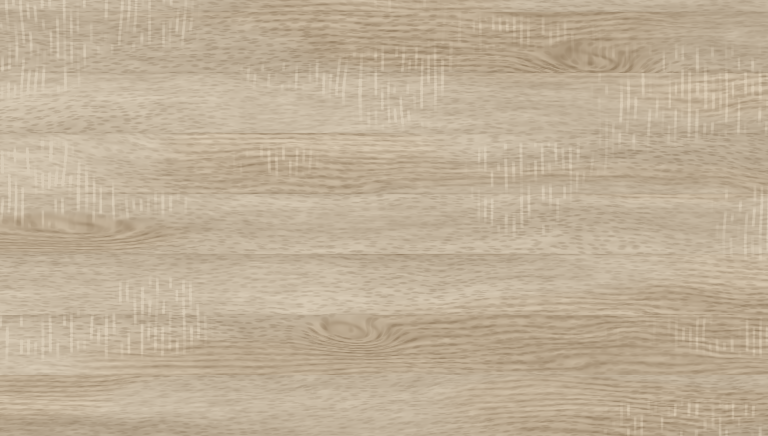
Write a Shadertoy shader that draws this texture.

```glsl
// Pale sawn oak boards lying horizontally, with rings, knots and saw marks.
// Rings are contours of a warped height field; cellular noise stretched along
// the grain cuts the pores, and broken upright ticks form the saw marks.

#define PLANKS 7.2
#define RING_FREQ 400.0
#define RING_DEPTH 0.62
#define FIBRE_DEPTH 0.75
#define PORE_DEPTH 0.42
#define TONE_DEPTH 1.35
#define SAW_FREQ 62.0
#define SAW_LIGHT 0.55
#define KNOTS 3
#define DARK_OAK vec3(0.67, 0.598, 0.50)
#define LIGHT_OAK vec3(0.80, 0.74, 0.65)

float hash(vec2 p) {
    vec3 q = fract(p.xyx * vec3(0.1031, 0.1030, 0.0973));
    q += dot(q, q.yzx + 33.33);
    return fract((q.x + q.y) * q.z);
}

float noise(vec2 p) {
    vec2 cell = floor(p), f = fract(p);
    f = f * f * (3.0 - 2.0 * f);
    vec2 e = vec2(0.0, 1.0);
    return mix(mix(hash(cell), hash(cell + e.yx), f.x),
               mix(hash(cell + e.xy), hash(cell + e.yy), f.x), f.y);
}

float layers(vec2 p) {
    float sum = 0.0, weight = 0.5;
    for (int i = 0; i < 4; i++) {
        sum += weight * noise(p);
        p = p * 2.03 + 17.7;
        weight *= 0.5;
    }
    return sum / 0.9375;
}

// Distance to the nearest scattered point
float cellular(vec2 p) {
    vec2 cell = floor(p);
    float nearest = 4.0;
    for (int y = -1; y <= 1; y++)
        for (int x = -1; x <= 1; x++) {
            vec2 c = cell + vec2(x, y);
            vec2 point = c + vec2(hash(c), hash(c + 71.3));
            nearest = min(nearest, length(p - point));
        }
    return nearest;
}

// Swelling of the grain around the knots of one plank
float knotSwell(vec2 p, float row, float aspect) {
    float swell = 0.0;
    for (int i = 0; i < KNOTS; i++) {
        float k = float(i);
        vec2 centre = fract(vec2(0.46, 0.225) + k * vec2(0.31, 0.62));
        float samePlank = step(abs(floor(centre.y * PLANKS) - row), 0.5);
        vec2 d = p - centre * vec2(aspect, 1.0);
        d.x += d.y * 0.8;
        d *= vec2(11.0 - 3.0 * k, 27.0);
        swell += samePlank * exp(-dot(d, d));
    }
    return swell;
}

// Broken, light, nearly upright ticks in scattered patches
float sawMarks(vec2 p) {
    float patches = smoothstep(0.56, 0.76, noise(p * vec2(3.6, 10.0) + 4.7));
    float x = p.x * SAW_FREQ + 0.7 * noise(p * vec2(14.0, 9.0));
    float tick = smoothstep(0.30, 0.08, abs(fract(x) - 0.5));
    float broken = smoothstep(0.35, 0.7, noise(vec2(floor(x) * 3.7, p.y * 34.0)));
    return patches * tick * broken;
}

void mainImage(out vec4 fragColor, in vec2 fragCoord) {
    vec2 p = fragCoord / iResolution.y;
    float aspect = iResolution.x / iResolution.y;

    // Planks, each with its own tone and grain slope
    float along = p.y * PLANKS;
    float row = floor(along);
    float edge = min(fract(along), 1.0 - fract(along)) / PLANKS;
    float character = hash(vec2(row, 5.3));
    vec2 q = p + vec2(row * 7.31, row * 3.17);

    // Grain height, bent by noise, sines and knots
    float swell = knotSwell(p, row, aspect);
    float bend = layers(q * vec2(1.7, 5.0)) - 0.5;
    float height = q.y + 0.09 * bend + 0.065 * swell;
    height += 0.003 * sin(q.x * 8.0 + row) + 0.0012 * sin(q.x * 23.0 + q.y * 60.0);

    // Broad bands and growth rings
    float bands = layers(vec2(q.x * 1.1, height * 17.0)) - 0.5;
    float ringZone = smoothstep(0.47, 0.72, noise(vec2(q.x * 1.4, height * 11.0) + 9.1));
    ringZone = max(ringZone, smoothstep(0.08, 0.45, swell));
    float phase = height * RING_FREQ + 3.0 * noise(vec2(q.x * 3.0, height * 40.0));
    float rings = pow(0.5 + 0.5 * sin(phase), 2.0);
    rings *= ringZone * (0.55 + 0.6 * noise(q * vec2(22.0, 90.0)));

    // Fine fibres and short dark pores
    float slope = (character - 0.5) * 0.14;
    vec2 grain = vec2(q.x, mix(q.y, height, 0.7) + slope * q.x);
    float fibres = noise(grain * vec2(24.0, 190.0)) - 0.5;
    fibres += 0.5 * (noise(grain * vec2(75.0, 290.0) + 31.0) - 0.5);
    float pores = smoothstep(0.42, 0.14, cellular(grain * vec2(32.0, 135.0)));
    pores *= 0.35 + 0.9 * noise(q * vec2(2.5, 12.0) + 3.0);

    // Lightness, then colour
    float tone = 0.82 + 0.26 * (character - 0.5) + TONE_DEPTH * bands;
    tone += FIBRE_DEPTH * 0.6 * fibres - PORE_DEPTH * pores - RING_DEPTH * rings;
    tone += SAW_LIGHT * sawMarks(p) - 0.15 * swell;
    tone -= 0.35 * hash(vec2(row, 8.9)) * smoothstep(0.005, 0.0, edge);
    vec3 colour = mix(DARK_OAK, LIGHT_OAK, clamp(tone, -0.6, 1.4));
    colour += vec3(0.008, 0.0, -0.008) * (ringZone - 0.4);
    fragColor = vec4(colour, 1.0);
}
```
